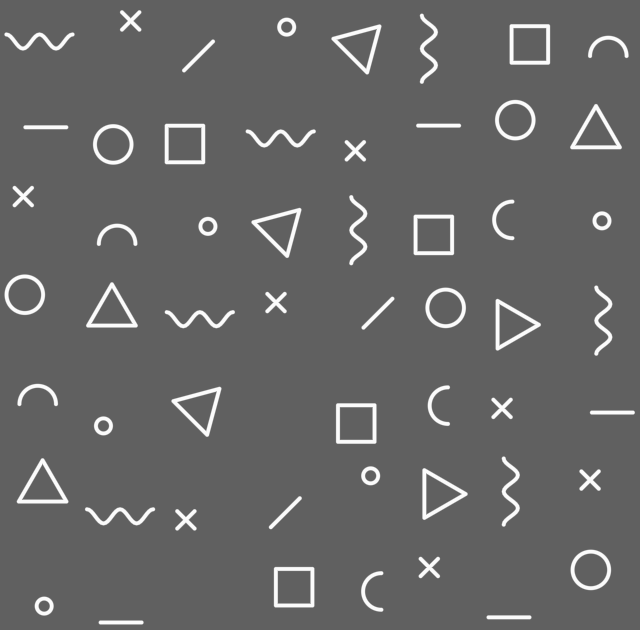
Reproduce this pattern procedurally as a WebGL 2 fragment shader.

```glsl
#version 300 es
precision highp float;
// Scattered thin white outline shapes on a flat dark grey ground.

uniform vec2 u_resolution;
out vec4 fragColor;

const float PI = 3.14159265;
const vec3 GROUND = vec3(0.378);
const vec3 CHALK = vec3(0.985);
const vec2 GRID = vec2(8.0, 7.0);

// Lengths are fractions of the canvas height.
const float HALF_STROKE = 0.0031;
const float RADIUS = 0.029;
const float MARGIN = 0.006;

float hash(vec2 p) {
    return fract(sin(dot(p, vec2(127.1, 311.7))) * 43758.5453);
}

mat2 rotation(float angle) {
    float c = cos(angle), s = sin(angle);
    return mat2(c, s, -s, c);
}

float segment(vec2 p, vec2 a, vec2 b) {
    vec2 ap = p - a, ab = b - a;
    return length(ap - ab * clamp(dot(ap, ab) / dot(ab, ab), 0.0, 1.0));
}

float ring(vec2 p, float radius) {
    return abs(length(p) - radius);
}

// Regular polygon outline with its first corner pointing up.
float polygon(vec2 p, int sides, float radius) {
    float d = 1.0;
    for (int i = 0; i < sides; i++) {
        vec2 a = rotation(2.0 * PI * float(i) / float(sides)) * vec2(0.0, radius);
        vec2 b = rotation(2.0 * PI * float(i + 1) / float(sides)) * vec2(0.0, radius);
        d = min(d, segment(p, a, b));
    }
    return d;
}

float crossMark(vec2 p, float arm) {
    p = abs(p);
    return segment(p, vec2(0.0), vec2(arm));
}

// Upper half circle, centred on its bounding box.
float arc(vec2 p, float radius) {
    p = vec2(abs(p.x), p.y + 0.5 * radius);
    return p.y > 0.0 ? ring(p, radius) : length(p - vec2(radius, 0.0));
}

// Two periods of a cosine, mirrored about the middle crest.
float wave(vec2 p, float period, float amplitude) {
    const int STEPS = 16;
    p.x = abs(p.x);
    float d = 1.0;
    vec2 a = vec2(0.0, amplitude);
    for (int i = 1; i <= STEPS; i++) {
        float t = float(i) / float(STEPS);
        vec2 b = vec2(period * t, amplitude * cos(2.0 * PI * t));
        d = min(d, segment(p, a, b));
        a = b;
    }
    return d;
}

// Distance to the shape held by a slot.
float shape(vec2 p, int slot) {
    if (slot < 5) return ring(p, RADIUS);
    if (slot < 11) return ring(p, 0.0119);
    if (slot < 19) return crossMark(p, 0.0138);
    if (slot < 24) return polygon(p, 4, RADIUS * sqrt(2.0));
    if (slot < 32) return polygon(p, 3, 0.0437);
    if (slot < 40) return segment(p, vec2(-0.0325, 0.0), vec2(0.0325, 0.0));
    if (slot < 46) return arc(p, RADIUS);
    if (slot < 54) return wave(p, 0.0525, 0.0112);
    return 1.0;
}

// Half size of the shape before it is turned.
vec2 extent(int slot) {
    if (slot < 5) return vec2(0.033);
    if (slot < 11) return vec2(0.015);
    if (slot < 19) return vec2(0.018);
    if (slot < 24) return vec2(0.0235);
    if (slot < 32) return vec2(0.041);
    if (slot < 40) return vec2(0.036, 0.004);
    if (slot < 46) return vec2(0.033, 0.018);
    return vec2(0.056, 0.015);
}

float turnAngle(int slot) {
    if (slot >= 19 && slot < 24) return 0.25 * PI;   // upright squares
    if (slot == 27 || slot == 28) return -0.5 * PI;  // triangles facing right
    if (slot >= 29 && slot < 32) return -0.25 * PI;  // tilted triangles
    if (slot >= 37 && slot < 40) return 0.25 * PI;   // slashes
    if (slot >= 43 && slot < 46) return 0.5 * PI;    // arcs open to the right
    if (slot >= 50 && slot < 54) return 0.5 * PI;    // upright waves
    return 0.0;
}

void main() {
    vec2 p = gl_FragCoord.xy / u_resolution.y;
    vec2 cellSize = vec2(u_resolution.x / u_resolution.y, 1.0) / GRID;
    vec2 cell = floor(p / cellSize);

    // The stride visits every slot once, which fixes the share of each shape.
    int slot = (int(cell.x + GRID.x * cell.y) * 23 + 9) % int(GRID.x * GRID.y);
    mat2 turn = rotation(turnAngle(slot));

    // Jitter only as far as the turned shape still fits its cell.
    vec2 reach = mat2(abs(turn[0]), abs(turn[1])) * extent(slot) + MARGIN;
    vec2 room = max(0.5 * cellSize - reach, 0.0);
    vec2 jitter = 2.0 * vec2(hash(cell + 3.7), hash(cell + 18.3)) - 1.0;
    vec2 local = p - (cell + 0.5) * cellSize - jitter * room;

    float d = shape(local * turn, slot) - HALF_STROKE;
    float blur = 0.8 / u_resolution.y;
    float ink = 1.0 - smoothstep(-blur, blur, d);
    fragColor = vec4(mix(GROUND, CHALK, ink), 1.0);
}
```
